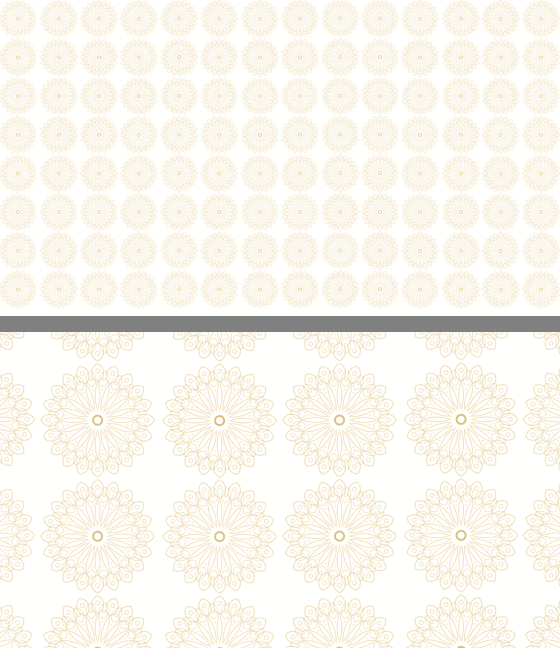
Top, the full canvas; bottom, a detail of the centre.
This pattern is drawn by a Shadertoy shader. Its source:

```glsl
const float TAU = 6.2831853;
const vec2 GRID = vec2(14.0, 8.0);
const vec2 PITCH = vec2(0.1273, 0.1224);     // spacing, in canvas heights
const vec2 FIRST_CENTRE = vec2(0.058, 0.059); // from the upper left corner
const float RADIUS = 0.0597;
const float PETALS = 20.0;

const vec3 PAPER = vec3(1.0, 1.0, 0.995);
const vec3 GOLD = vec3(0.935, 0.865, 0.72);
const vec3 DARK_GOLD = vec3(0.86, 0.75, 0.50);

float hash(vec2 p) {
    return fract(sin(dot(p, vec2(127.1, 311.7))) * 43758.5453);
}

// Share of a pixel covered by a filled shape
float fillCover(float d, float px) {
    return clamp(0.5 - d / px, 0.0, 1.0);
}

// Share of a pixel covered by a line, also when thinner than the pixel
float lineCover(float d, float halfWidth, float px) {
    float hi = min(d + halfWidth, 0.5 * px);
    float lo = max(d - halfWidth, -0.5 * px);
    return clamp((hi - lo) / px, 0.0, 1.0);
}

// Pointed petal along x, made of two arcs
float petalDistance(vec2 p, float halfLength, float halfWidth) {
    float arc = (halfLength * halfLength + halfWidth * halfWidth) / (2.0 * halfWidth);
    return length(vec2(p.x, abs(p.y) + arc - halfWidth)) - arc;
}

// Fold the plane into one wedge whose axis is x
vec2 foldWedge(vec2 p, float count, float turn) {
    float wedge = TAU / count;
    float angle = atan(p.y, p.x) - turn * wedge;
    angle -= wedge * floor(angle / wedge + 0.5);
    return length(p) * vec2(cos(angle), sin(angle));
}

// Lace of one rosette of unit radius
float laceCover(vec2 p, float px) {
    vec2 a = foldWedge(p, PETALS, 0.0);
    vec2 b = foldWedge(p, PETALS, 0.5);

    // Scalloped border with a small loop in each tip
    float cover = 0.9 * lineCover(petalDistance(a - vec2(0.84, 0.0), 0.16, 0.105), 0.010, px);
    cover += 0.7 * lineCover(petalDistance(b - vec2(0.74, 0.0), 0.14, 0.085), 0.009, px);
    cover += 0.7 * lineCover(length(a - vec2(0.87, 0.0)) - 0.035, 0.010, px);
    cover += 0.7 * lineCover(length(b - vec2(0.73, 0.0)) - 0.025, 0.009, px);

    // Slender inner petals and the beads between them
    cover += 0.9 * lineCover(petalDistance(a - vec2(0.43, 0.0), 0.24, 0.042), 0.0085, px);
    cover += 0.6 * fillCover(length(b - vec2(0.54, 0.0)) - 0.016, px);
    return min(cover, 1.0);
}

vec3 drawRosette(vec3 base, vec2 p, float px, float strength) {
    vec3 colour = mix(base, GOLD, strength * laceCover(p, px));
    float centre = lineCover(length(p) - 0.08, 0.018, px);
    return mix(colour, DARK_GOLD, strength * centre);
}

void mainImage(out vec4 fragColor, in vec2 fragCoord) {
    vec2 p = fragCoord / iResolution.y;
    p.y = 1.0 - p.y;

    // Grid with slightly uneven placing
    vec2 cell = floor((p - FIRST_CENTRE) / PITCH + 0.5);
    cell = clamp(cell, vec2(0.0), GRID - 1.0);
    vec2 jitter = vec2(hash(vec2(cell.x, 3.0)), hash(vec2(cell.x, 8.0))) - 0.5;
    vec2 centre = FIRST_CENTRE + cell * PITCH + jitter * vec2(0.003, 0.0015);

    float strength = mix(0.92, 1.0, hash(cell));
    float px = 1.0 / (iResolution.y * RADIUS);
    vec3 colour = drawRosette(PAPER, (p - centre) / RADIUS, px, strength);
    fragColor = vec4(colour, 1.0);
}
```
